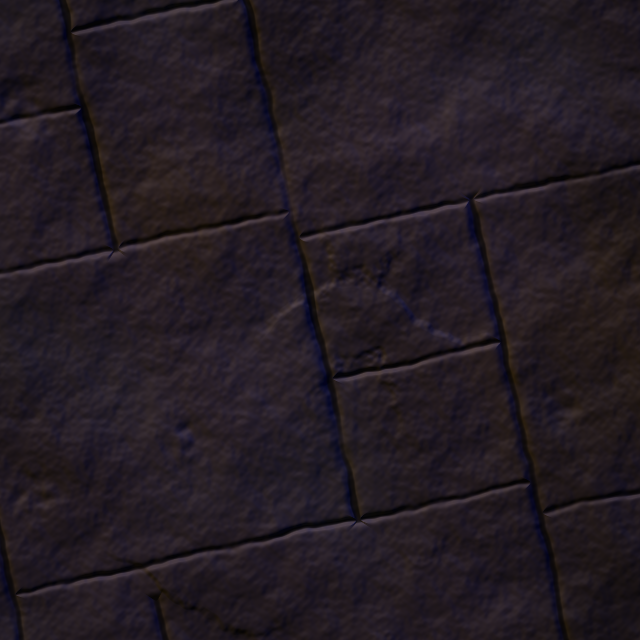
This texture is drawn by a Shadertoy shader. Its source:

```glsl
// Dim stone paving: slabs of mixed size in a tilted grid, with worn joints.
// A height field of joints, grain, ledges and pits is lit by its slope:
// pale light from above, warm light from the left, blue shade on the right.

vec2 hashGradient(vec2 cell) {
    vec2 s = vec2(dot(cell, vec2(127.1, 311.7)), dot(cell, vec2(269.5, 183.3)));
    return 2.0 * fract(sin(s) * 43758.5) - 1.0;
}

float gradientNoise(vec2 p) {
    vec2 i = floor(p), f = p - i;
    vec2 w = f * f * f * (f * (f * 6.0 - 15.0) + 10.0);
    float a = dot(hashGradient(i), f);
    float b = dot(hashGradient(i + vec2(1, 0)), f - vec2(1, 0));
    float c = dot(hashGradient(i + vec2(0, 1)), f - vec2(0, 1));
    float d = dot(hashGradient(i + vec2(1, 1)), f - vec2(1, 1));
    return mix(mix(a, b, w.x), mix(c, d, w.x), w.y);
}

float stoneGrain(vec2 p) {
    float sum = 0.0, amplitude = 0.02;
    p *= 6.0;
    for (int i = 0; i < 5; i++) {
        sum += amplitude * gradientNoise(p);
        p = mat2(1.6, 1.2, -1.2, 1.6) * p + 3.7;
        amplitude *= 0.54;
    }
    return sum;
}

// Each joint is (position across, start along, end along)
const vec3 uprights[5] = vec3[5](
    vec3(0.588, 0.066, 2.0), vec3(0.305, 0.56, 2.0), vec3(0.867, -1.0, 0.516),
    vec3(0.033, -1.0, 0.56), vec3(0.252, -1.0, 0.01));
const vec3 levels[7] = vec3[7](
    vec3(0.56, -1.0, 0.588), vec3(0.516, 0.588, 2.0), vec3(0.289, 0.588, 0.867),
    vec3(0.066, 0.033, 0.867), vec3(0.016, 0.867, 2.0), vec3(0.906, 0.305, 0.588),
    vec3(0.79, -1.0, 0.305));

float jointDistance(vec3 joint, float across, float along) {
    return max(abs(across - joint.x), max(joint.y - along, along - joint.z));
}

// Groove depth from 0 on the slab to about 1 in the joint
float groove(vec2 q) {
    q += 0.008 * vec2(gradientNoise(q * 9.0), gradientNoise(q * 9.0 + 31.0));
    q += 0.004 * vec2(gradientNoise(q * 38.0 + 7.0), gradientNoise(q * 38.0 + 53.0));
    float wear = 1.0 + 0.8 * gradientNoise(q * 8.0 + 17.0);
    float upright = 1.0, level = 1.0;
    for (int i = 0; i < 5; i++) upright = min(upright, jointDistance(uprights[i], q.x, q.y));
    for (int i = 0; i < 7; i++) level = min(level, jointDistance(levels[i], q.y, q.x));
    upright = max(upright, 0.0) / 0.0085;
    level = max(level, 0.0) / 0.0055;
    return wear * max(exp(-upright * upright), 0.8 * exp(-level * level));
}

float surfaceHeight(vec2 q) {
    float grain = stoneGrain(q);
    float ledge = smoothstep(-0.03, 0.03, gradientNoise(q * 3.5 + 9.0) + 8.0 * grain);
    ledge *= smoothstep(0.0, 0.3, gradientNoise(q * 2.3 + 4.0));
    float pitted = smoothstep(0.25, 0.5, gradientNoise(q * 7.0 + 2.0));
    float pits = pitted * (0.012 * gradientNoise(q * 40.0) - 0.006);
    return grain + 0.006 * ledge + pits - 0.0095 * groove(q);
}

void mainImage(out vec4 fragColor, in vec2 fragCoord) {
    vec2 p = fragCoord / iResolution.y;
    float tilt = 0.213;
    vec2 q = vec2(p.x * cos(tilt) + p.y * sin(tilt), p.y * cos(tilt) - p.x * sin(tilt));

    // Slope of the surface
    float e = 0.0016;
    float h = surfaceHeight(q);
    vec2 slope = vec2(surfaceHeight(q + vec2(e, 0)), surfaceHeight(q + vec2(0, e))) - h;
    slope = clamp(slope / e, -1.15, 1.15);

    // Violet grey stone with brown stains and paler, bluer areas
    vec3 color = vec3(0.142, 0.107, 0.139);
    float stain = gradientNoise(q * 2.4 + 12.0) + 0.5 * gradientNoise(q * 6.0) + 0.25 * (p.x - 0.5);
    color = mix(color, vec3(0.145, 0.106, 0.105), smoothstep(0.0, 0.5, stain));
    color = mix(color, vec3(0.158, 0.128, 0.165), smoothstep(0.0, 0.5, -stain));
    color *= 1.0 + 0.35 * gradientNoise(q * 4.0 + 23.0);

    // Coloured light on each facing of the slope
    color += vec3(0.135, 0.12, 0.125) * max(-slope.y, 0.0);
    color -= vec3(0.105, 0.08, 0.1) * max(slope.y, 0.0);
    color += vec3(-0.085, -0.056, 0.022) * max(-slope.x, 0.0);
    color += vec3(0.04, 0.026, -0.035) * max(slope.x, 0.0);

    // Dark joint cores and dim corners
    color *= 1.0 - 0.6 * smoothstep(0.6, 1.05, groove(q));
    vec2 fromCenter = p - vec2(0.45, 0.55);
    color *= 1.05 - 0.5 * dot(fromCenter, fromCenter);
    fragColor = vec4(max(color, vec3(0.012, 0.01, 0.016)), 1.0);
}
```
